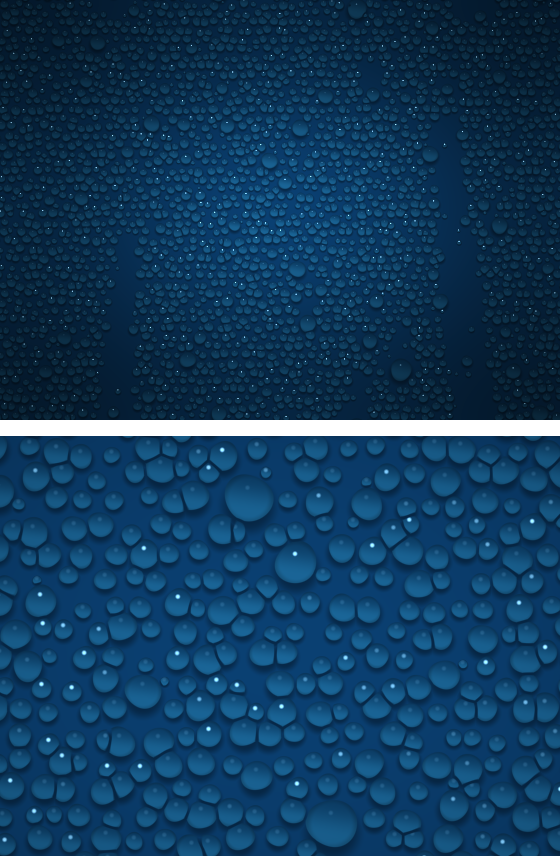
Top: the whole. Bottom: its middle third, enlarged.
Reproduce this texture procedurally as a WebGL 2 fragment shader.

```glsl
#version 300 es
precision highp float;
precision highp int;
uniform vec2 u_resolution;
out vec4 fragColor;

const vec2 TILE = vec2(4.0 / 3.0, 1.0);
const ivec2 FINE_GRID = ivec2(58, 48);    // even row count keeps the stagger periodic
const ivec2 COARSE_GRID = ivec2(16, 12);
const vec2 FINE_RADIUS = vec2(0.0065, 0.0122);
const vec2 COARSE_RADIUS = vec2(0.012, 0.020);
const float COARSE_SHARE = 0.42;
const float BEAD_SHARE = 0.06;            // droplets left behind inside a wake
const float GAP = 0.0009;
const float SHADOW = 0.36;
const vec3 GLASS = vec3(0.027, 0.165, 0.295);
const vec3 DROP_TOP = vec3(0.031, 0.165, 0.275);
const vec3 DROP_LOW = vec3(0.067, 0.262, 0.392);
const vec3 SPARK = vec3(0.75, 0.90, 0.96);

// Cleared wakes: x, top, bottom, half width; each with its own lean
const int WAKES = 6;
const vec4 WAKE[WAKES] = vec4[](
    vec4(1.095, 0.70, 0.00, 0.054), vec4(0.290, 0.41, 0.00, 0.043),
    vec4(0.955, 0.21, 0.12, 0.036), vec4(0.850, 0.10, -0.02, 0.033),
    vec4(0.733, 0.28, 0.23, 0.028), vec4(0.888, 0.84, 0.775, 0.023));
const float LEAN[WAKES] = float[](-0.10, 0.07, 0.10, 0.05, 0.04, -0.12);

struct Field {
    float near, second, radius, seed, shadow;
    vec2 offset;
};

vec3 hash3(ivec2 cell, ivec2 grid, int salt) {
    ivec2 wrapped = (cell + 4 * grid) % grid;
    uvec3 v = uvec3(wrapped, salt) * 1664525u + 1013904223u;
    v.x += v.y * v.z; v.y += v.z * v.x; v.z += v.x * v.y;
    v ^= v >> 16u;
    v.x += v.y * v.z; v.y += v.z * v.x; v.z += v.x * v.y;
    return vec3(v >> 8u) / 16777216.0;
}

vec2 wrapOffset(vec2 d) { return d - TILE * round(d / TILE); }

float wakeDistance(vec2 p) {
    float best = 1.0;
    for (int i = 0; i < WAKES; i++) {
        vec4 w = WAKE[i];
        float halfLen = 0.5 * (w.y - w.z);
        vec2 q = wrapOffset(p - vec2(w.x, 0.5 * (w.y + w.z)));
        float t = clamp(q.y, -halfLen, halfLen);
        float width = w.w * mix(1.0, 0.62, 0.5 + 0.5 * t / halfLen);
        best = min(best, length(q - vec2(LEAN[i] * t, t)) - width);
    }
    return best;
}

// Centre in xy, radius in z (zero when the cell is empty)
vec3 coarseDrop(ivec2 cell) {
    vec3 h = hash3(cell, COARSE_GRID, 3);
    vec2 centre = (vec2(cell) + 0.15 + 0.7 * h.xy) * TILE / vec2(COARSE_GRID);
    float size = h.z / COARSE_SHARE;
    return vec3(centre, size < 1.0 ? mix(COARSE_RADIUS.x, COARSE_RADIUS.y, size * size * size) : 0.0);
}

float coarseDistance(vec2 p) {
    ivec2 base = ivec2(floor(p / TILE * vec2(COARSE_GRID)));
    float best = 1.0;
    for (int k = 0; k < 9; k++) {
        vec3 d = coarseDrop(base + ivec2(k % 3, k / 3) - 1);
        if (d.z > 0.0) best = min(best, length(p - d.xy) - d.z);
    }
    return best;
}

void addDrop(inout Field f, vec2 offset, float radius, float seed) {
    float angle = atan(offset.y, offset.x);
    float wobble = 1.0 + 0.05 * sin(2.0 * angle + 6.283 * seed) + 0.03 * sin(3.0 * angle + 17.0 * seed);
    float d = length(offset) - radius * wobble;
    float below = length(offset + vec2(0.0, 0.35 * radius)) / radius;
    f.shadow = max(f.shadow, 1.0 - smoothstep(0.7, 1.4, below));
    if (d < f.near) {
        f.second = f.near;
        f.near = d; f.radius = radius; f.seed = seed; f.offset = offset;
    } else f.second = min(f.second, d);
}

void main() {
    vec2 uv = gl_FragCoord.xy / u_resolution;
    vec2 p = uv * TILE;
    float px = 1.0 / u_resolution.y;
    Field f = Field(1.0, 1.0, 1.0, 0.0, 0.0, vec2(0.0));

    // Large drops, then the runners at the foot of the wakes
    ivec2 base = ivec2(floor(uv * vec2(COARSE_GRID)));
    for (int k = 0; k < 9; k++) {
        ivec2 cell = base + ivec2(k % 3, k / 3) - 1;
        vec3 d = coarseDrop(cell);
        if (d.z > 0.0) addDrop(f, p - d.xy, d.z, hash3(cell, COARSE_GRID, 5).x);
    }
    for (int i = 2; i < WAKES; i++)
        addDrop(f, wrapOffset(p - WAKE[i].xz), 0.72 * WAKE[i].w, 0.8);

    // Fine drops shrink to fit around the large ones and avoid the wakes
    base = ivec2(floor(uv * vec2(FINE_GRID)));
    for (int k = 0; k < 9; k++) {
        ivec2 cell = base + ivec2(k % 3, k / 3) - 1;
        vec3 h = hash3(cell, FINE_GRID, 11);
        vec3 g = hash3(cell, FINE_GRID, 12);
        float stagger = (cell.y & 1) == 0 ? 0.25 : -0.25;
        vec2 centre = (vec2(cell) + 0.5 + vec2(stagger, 0.0) + 0.56 * (h.xy - 0.5)) * TILE / vec2(FINE_GRID);
        float radius = mix(FINE_RADIUS.x, FINE_RADIUS.y, h.z);
        if (wakeDistance(centre) < 0.0) radius *= g.x < BEAD_SHARE ? 0.6 : 0.0;
        radius = min(radius, coarseDistance(centre) - GAP);
        if (radius > 0.003) addDrop(f, p - centre, radius, g.y);
    }

    // Broad glow, periodic in both directions
    vec2 glow = 0.5 - 0.5 * cos(6.2831853 * uv);
    float light = 0.57 + 0.30 * glow.x + 0.25 * glow.y + 0.40 * glow.x * glow.y;

    // Drop body: clipped against its neighbour, brighter towards the lower rim
    float edge = max(f.near, 0.5 * (f.near - f.second) + GAP);
    float cover = 1.0 - smoothstep(-px, 0.6 * px, edge);
    vec2 n = f.offset / f.radius;
    float lit = 1.0 - smoothstep(-0.55, 0.95, n.y + 0.15 * n.x);
    vec3 body = mix(DROP_TOP, DROP_LOW, lit) * (1.0 - 0.18 * smoothstep(0.75, 1.05, length(n)));
    vec3 colour = mix(GLASS * (1.0 - SHADOW * f.shadow), body, cover) * light;

    // Pinpoint reflection near the top of each drop
    float dotSize = max(0.0026, 0.13 * f.radius);
    float spark = 1.0 - smoothstep(0.2 * dotSize, dotSize, length(f.offset - f.radius * vec2(-0.05, 0.42)));
    float strength = mix(0.10, 0.85, smoothstep(0.72, 0.95, f.seed));
    colour += SPARK * spark * cover * strength * min(light, 1.0);
    fragColor = vec4(colour, 1.0);
}
```
